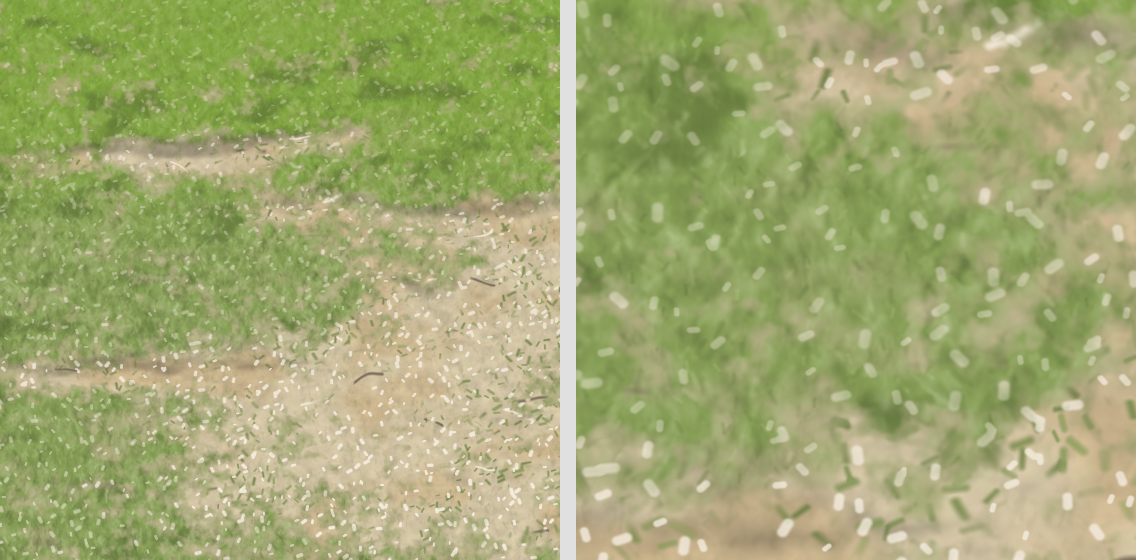
Left, the full canvas; right, a detail of the centre.
This texture is drawn by a WebGL 1 fragment shader. Its source:

```glsl
precision highp float;

uniform vec2 u_resolution;

const vec3 LUSH_GRASS = vec3(0.51, 0.65, 0.25);
const vec3 COOL_GRASS = vec3(0.53, 0.62, 0.34);
const vec3 DARK_GRASS = vec3(0.33, 0.40, 0.20);
const vec3 PALE_GRASS = vec3(0.74, 0.80, 0.59);
const vec3 DRY_THATCH = vec3(0.68, 0.65, 0.50);
const vec3 SOIL = vec3(0.80, 0.71, 0.56);
const vec3 PALE_SOIL = vec3(0.83, 0.77, 0.65);
const vec3 CHIP = vec3(0.97, 0.94, 0.89);
const vec3 TWIG = vec3(0.40, 0.35, 0.29);

float hash(vec2 p) {
  vec3 q = fract(p.xyx * 0.1031);
  q += dot(q, q.yzx + 33.33);
  return fract((q.x + q.y) * q.z);
}

float noise(vec2 p) {
  vec2 i = floor(p);
  vec2 f = fract(p);
  f = f * f * (3.0 - 2.0 * f);
  float low = mix(hash(i), hash(i + vec2(1.0, 0.0)), f.x);
  float high = mix(hash(i + vec2(0.0, 1.0)), hash(i + 1.0), f.x);
  return mix(low, high, f.y);
}

float fbm(vec2 p) {
  float sum = 0.0;
  float weight = 0.5;
  for (int i = 0; i < 3; i++) {
    sum += weight * noise(p);
    p = mat2(1.6, 1.2, -1.2, 1.6) * p + 17.3;
    weight *= 0.5;
  }
  return sum / 0.875;
}

float spot(vec2 p, vec2 centre, vec2 radius) {
  vec2 d = (p - centre) / radius;
  return exp(-dot(d, d));
}

// Broad worn patches: about 0 in full turf, 1 on open soil
float wear(vec2 p) {
  vec2 tilted = p - vec2(0.0, 0.18 * max(p.x - 0.38, 0.0));
  float w = spot(tilted, vec2(0.36, 0.718), vec2(0.28, 0.034));
  w += 0.75 * spot(p, vec2(0.54, 0.63), vec2(0.11, 0.04));
  w += 0.9 * spot(p, vec2(0.88, 0.61), vec2(0.20, 0.05));
  w += spot(p, vec2(1.00, 0.53), vec2(0.13, 0.07));
  w += 0.9 * spot(p, vec2(0.91, 0.42), vec2(0.18, 0.08));
  w += 0.85 * spot(p, vec2(0.55, 0.32), vec2(0.26, 0.07));
  w += 0.8 * spot(p, vec2(0.15, 0.325), vec2(0.28, 0.035));
  w += spot(p, vec2(0.84, 0.17), vec2(0.38, 0.20));
  w += 0.5 * spot(p, vec2(0.70, 0.49), vec2(0.15, 0.12));
  w += 0.35 * spot(p, vec2(0.42, 0.14), vec2(0.14, 0.16));
  return min(w, 1.05) + 0.8 * (fbm(p * vec2(11.0, 17.0)) - 0.5);
}

// Soft scattered flecks, one per cell: x is coverage, y coverage times a tone of -1 to 1.
// size holds half length and half width in cells.
vec2 flecks(vec2 p, float seed, float angle, float spread, vec2 size, float density) {
  vec2 cell = floor(p);
  vec2 sum = vec2(0.0);
  for (int y = -1; y <= 1; y++) {
    for (int x = -1; x <= 1; x++) {
      vec2 id = cell + vec2(float(x), float(y));
      vec2 key = id + seed;
      vec2 centre = id + vec2(hash(key + 3.1), hash(key + 47.7));
      float a = angle + spread * (hash(key + 91.3) - 0.5);
      vec2 axis = vec2(cos(a), sin(a));
      vec2 d = p - centre;
      vec2 extent = size * mix(0.45, 1.0, hash(key + 23.9));
      float along = clamp(dot(d, axis), -extent.x, extent.x);
      float cover = 1.0 - smoothstep(0.0, extent.y, length(d - axis * along));
      cover *= step(hash(key + 131.7), density);
      sum += cover * vec2(1.0, 2.0 * hash(key + 71.1) - 1.0);
    }
  }
  return vec2(min(sum.x, 1.0), clamp(sum.y, -1.0, 1.0));
}

vec3 soilColor(vec2 p) {
  vec3 color = mix(SOIL, PALE_SOIL, smoothstep(0.3, 0.6, fbm(p * vec2(9.0, 15.0))));
  return color * (0.92 + 0.16 * fbm(p * vec2(60.0, 80.0)));
}

vec3 grassColor(vec2 p) {
  vec3 color = mix(COOL_GRASS, LUSH_GRASS, smoothstep(0.5, 0.85, p.y));
  float clump = fbm(p * vec2(15.0, 24.0) + 5.0);
  color = mix(color, DARK_GRASS, 0.5 * smoothstep(0.55, 0.82, clump));
  return mix(color, DRY_THATCH, 0.6 * smoothstep(0.48, 0.25, clump) * (1.1 - p.y));
}

void main() {
  vec2 p = gl_FragCoord.xy / u_resolution;
  vec2 ground = vec2(p.x, p.y + 0.15 * p.y * p.y);

  // Ragged turf edge, shaded where soil lies under a lip
  float worn = wear(p);
  float raggedness = 1.1 * (fbm(p * vec2(52.0, 60.0) + 31.0) - 0.5);
  float bare = smoothstep(0.12, 0.85, worn + raggedness);
  float turf = 1.0 - bare;
  float lip = smoothstep(0.08, 0.4, worn - wear(p + vec2(0.0, 0.014)));

  // Ground with a thatch fringe
  vec3 color = mix(grassColor(p), soilColor(p), bare);
  color = mix(color, DRY_THATCH, 1.8 * bare * turf);
  color *= 1.0 - 0.25 * lip;

  // Soft blade grain, calmer in the distance and on the soil
  float calm = mix(1.0, 0.60, smoothstep(0.5, 0.95, p.y)) * mix(0.35, 1.0, turf);
  vec2 sway = vec2(0.012 * noise(p * 22.0), 0.0);
  float grain = 1.5 * (fbm((ground + sway) * vec2(105.0, 62.0) + 9.0) - 0.5);
  for (int i = 0; i < 3; i++) {
    float layer = float(i);
    vec2 scale = vec2(48.0 + 17.0 * layer);
    grain += 0.42 * flecks((ground + sway) * scale, 19.0 * layer, 1.55, 1.7, vec2(0.42, 0.34), 0.8).y;
  }
  grain *= calm;
  color = mix(color, DARK_GRASS, 0.60 * clamp(-grain, 0.0, 1.0));
  color = mix(color, PALE_GRASS, 0.68 * clamp(grain, 0.0, 1.0));

  // Clustered sprigs on the open ground
  float cluster = smoothstep(0.42, 0.68, fbm(p * vec2(13.0, 19.0) + 63.0));
  vec2 sprig = flecks((ground + sway) * 62.0, 307.0, 1.3, 2.6, vec2(0.38, 0.34), 0.7);
  vec3 sprigColor = mix(DARK_GRASS, COOL_GRASS, 0.6 + 0.4 * sprig.y);
  color = mix(color, sprigColor, 0.75 * sprig.x * bare * cluster);

  // Pale chips and dry glints
  vec2 chip = flecks(ground * 64.0, 203.0, 1.2, 2.4, vec2(0.22, 0.42), 0.32);
  float chipShare = mix(0.5, 0.95, bare) * (1.0 - 0.55 * p.y);
  color = mix(color, CHIP, smoothstep(0.1, 0.8, chip.x) * chipShare);

  // Thin broken twigs, some bleached
  vec2 bend = vec2(0.0, 0.014 * noise(p * 32.0));
  vec2 twig = flecks((p + bend) * 15.0, 401.0, 0.0, 0.9, vec2(0.50, 0.09), 0.16);
  float broken = smoothstep(0.25, 0.55, noise(p * 70.0));
  color = mix(color, mix(TWIG, CHIP, step(0.0, twig.y)), 0.8 * twig.x * broken * bare);

  gl_FragColor = vec4(color, 1.0);
}
```
